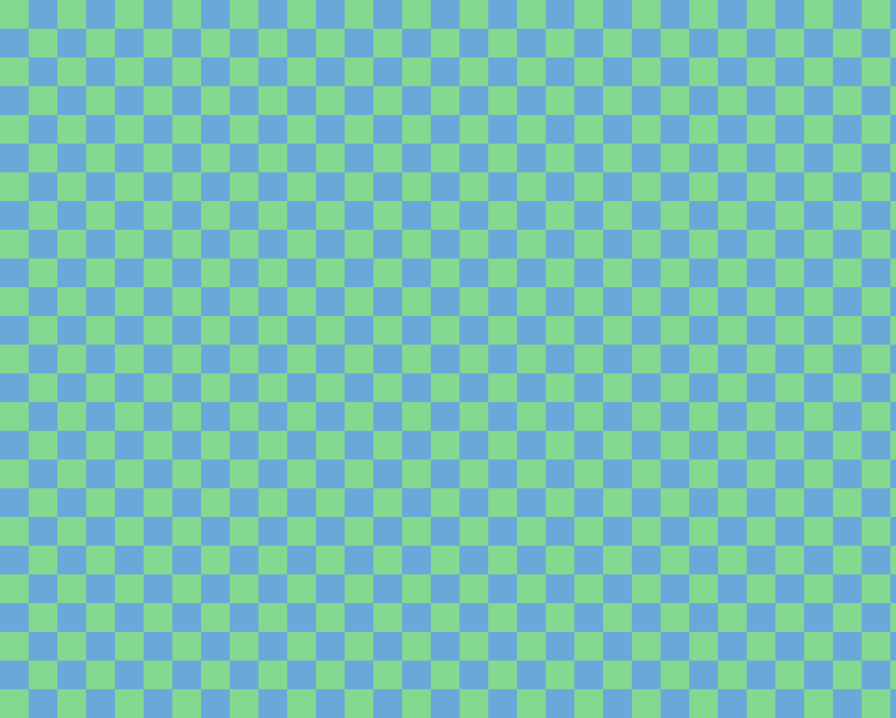
A Shadertoy shader for this pattern:

```glsl
// A plain two-colour checkerboard of square cells, anchored at the lower left.
// Each axis is a square wave of +1 and -1, box-filtered over one pixel;
// the product of the two waves selects the colour.

#define ROWS 25.0                      // cells over the canvas height
#define GREEN vec3(0.51, 0.85, 0.56)
#define BLUE vec3(0.41, 0.66, 0.85)

// Square wave per axis, changing sign at each integer, softened over one pixel
vec2 squareWave(vec2 cellPos, float pixelSize) {
    vec2 parity = 1.0 - 2.0 * mod(floor(cellPos), 2.0);
    vec2 edgeDistance = 0.5 - abs(fract(cellPos) - 0.5);
    return parity * clamp(2.0 * edgeDistance / pixelSize, 0.0, 1.0);
}

void mainImage(out vec4 fragColor, in vec2 fragCoord) {
    // Position and pixel size in cells
    float pixelSize = ROWS / iResolution.y;
    vec2 wave = squareWave(fragCoord * pixelSize, pixelSize);

    // Equal signs give green, opposite signs blue
    float greenCover = 0.5 + 0.5 * wave.x * wave.y;
    fragColor = vec4(mix(BLUE, GREEN, greenCover), 1.0);
}
```
